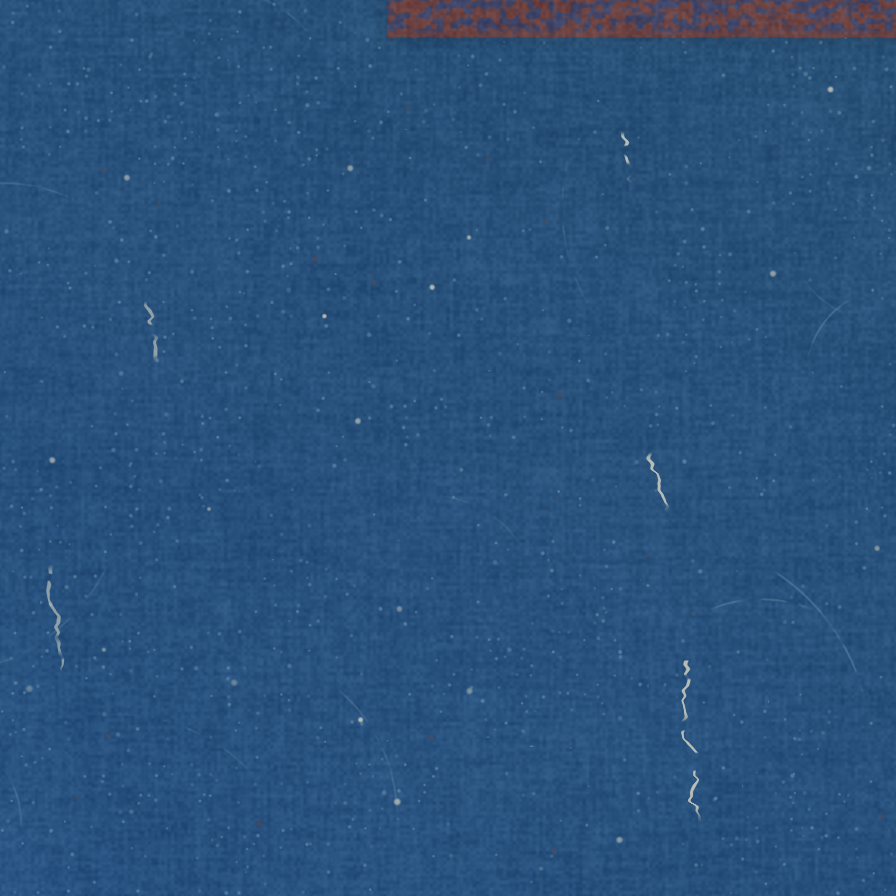
Write a three.js fragment shader that draws this texture.

```glsl
// Worn blue book cloth: a fine woven grain with pale dust, hairline arcs and
// ragged vertical cracks, and a rubbed red band printed along the top edge.
// Value noise makes the cloth; hashed grids and loops scatter the wear.
varying vec2 vUv;

const vec3 CLOTH_BLUE = vec3(0.157, 0.320, 0.490);
const vec3 DUST_BLUE = vec3(0.46, 0.62, 0.72);
const vec3 CREAM = vec3(0.78, 0.79, 0.74);
const vec3 BAND_RED = vec3(0.43, 0.26, 0.25);
const vec3 BAND_WORN = vec3(0.24, 0.27, 0.41);
const vec2 BAND_CORNER = vec2(0.432, 0.958);

float hash(vec2 p) {
  vec3 q = fract(p.xyx * 0.1031);
  q += dot(q, q.yzx + 33.33);
  return fract((q.x + q.y) * q.z);
}

vec2 hash2(vec2 p) {
  return vec2(hash(p + 17.3), hash(p + 71.9));
}

float noise(vec2 p) {
  vec2 i = floor(p);
  vec2 f = fract(p);
  f = f * f * (3.0 - 2.0 * f);
  float low = mix(hash(i), hash(i + vec2(1.0, 0.0)), f.x);
  float high = mix(hash(i + vec2(0.0, 1.0)), hash(i + 1.0), f.x);
  return mix(low, high, f.y);
}

// Woven threads, fine grain and slow fading, as a brightness offset
float weave(vec2 p) {
  float warp = noise(p * vec2(250.0, 28.0)) - 0.5;
  float weft = noise(p * vec2(28.0, 250.0) + 40.0) - 0.5;
  float grain = noise(p * 270.0 + 90.0) - 0.5;
  float fade = noise(p * 7.0 + 5.0) - 0.5;
  return 0.035 * warp + 0.035 * weft + 0.055 * grain + 0.015 * fade;
}

// One soft round speck in some cells of a grid
float specks(vec2 p, float cells, float chance, float radius, float seed) {
  vec2 cell = floor(p * cells);
  vec2 center = (cell + 0.2 + 0.6 * hash2(cell + seed)) / cells;
  float size = radius * mix(0.6, 1.2, hash(cell + seed + 3.0));
  float present = step(hash(cell + seed + 8.0), chance);
  float soft = 1.0 - smoothstep(0.3 * size, size + 0.0006, length(p - center));
  return present * soft * mix(0.4, 1.0, hash(cell + seed + 13.0));
}

// Broken arc of a large circle passing through middle
float hairline(vec2 p, vec2 middle, float angle, float radius) {
  vec2 facing = vec2(cos(angle), sin(angle));
  vec2 q = p - middle + facing * radius;
  float dist = length(q);
  float line = 1.0 - smoothstep(0.0003, 0.002, abs(dist - radius));
  float span = smoothstep(0.88, 0.97, dot(q, facing) / max(dist, 0.001));
  return line * span * smoothstep(0.25, 0.7, noise(p * 70.0));
}

// Ragged, nearly vertical split with flaked gaps
float crack(vec2 p, vec2 center, float halfLength, float seed) {
  float along = (p.y - center.y) / halfLength;
  float bend = 0.012 * (noise(vec2(p.y * 45.0, seed)) - 0.5);
  float jag = 0.006 * (noise(vec2(p.y * 170.0, seed + 9.0)) - 0.5);
  float away = abs(p.x - center.x - bend - jag + 0.007 * along);
  float width = mix(0.0008, 0.0026, noise(vec2(p.y * 130.0, seed + 4.0)));
  float line = 1.0 - smoothstep(width * 0.5, width + 0.0009, away);
  float ends = 1.0 - smoothstep(0.8, 1.0, abs(along));
  float flakes = smoothstep(0.15, 0.4, noise(vec2(p.y * 90.0, seed + 6.0)));
  return line * ends * flakes;
}

void main() {
  vec2 p = vUv;
  float cloth = weave(p);

  // Cloth, slightly greyer toward the upper right
  vec3 color = CLOTH_BLUE + cloth * vec3(0.85, 1.0, 1.0);
  color += vec3(0.004, 0.0, -0.028) * (p.x * 0.4 + p.y * 0.8 - 0.5);

  // Dust gathers in loose patches, with rare bright and rusty flecks
  float patches = smoothstep(0.3, 0.8, noise(p * 9.0 + 21.0));
  float dust = specks(p, 100.0, 0.03 + 0.13 * patches, 0.0023, 5.0);
  dust += specks(p, 57.0, 0.05, 0.0028, 150.0);
  color = mix(color, DUST_BLUE, min(0.55 * dust, 1.0));
  color = mix(color, CREAM, 0.9 * specks(p, 24.0, 0.045, 0.0042, 60.0));
  color = mix(color, BAND_RED, 0.6 * specks(p, 30.0, 0.012, 0.003, 90.0));

  // Faint hairline scratches
  float scratches = 0.0;
  for (int i = 0; i < 12; i++) {
    vec2 id = vec2(float(i) * 3.7, 11.0);
    float radius = mix(0.08, 0.24, hash(id + 2.0));
    float angle = 6.2832 * hash(id + 5.0);
    scratches += mix(0.12, 0.36, hash(id)) * hairline(p, hash2(id), angle, radius);
  }
  color = mix(color, DUST_BLUE, min(scratches, 0.6));

  // Cracks alternate between the right and left, longest at the bottom
  for (int i = 0; i < 5; i++) {
    float k = float(i);
    float pair = floor(k * 0.5);
    float left = mod(k, 2.0);
    float x = mix(0.70 + 0.035 * pair, 0.17 - 0.11 * pair, left);
    float y = 0.82 - 0.2 * k + 0.01 * k * k;
    float halfLength = 0.034 + 0.066 * pow(k / 4.0, 3.0);
    float split = crack(p, vec2(x, y), halfLength, k * 13.0 + 2.0);
    color = mix(color, CREAM, split * mix(0.9, 0.65, left));
  }

  // Rubbed red band with a firmer lower rim and a faint dark margin
  vec2 inset = p - BAND_CORNER + 0.002 * (noise(p * 160.0) - 0.5);
  vec2 cover = smoothstep(vec2(-0.001), vec2(0.0015), inset);
  vec2 margin = smoothstep(vec2(-0.02), vec2(0.0), inset);
  float rub = 0.65 * noise(p * vec2(130.0, 170.0)) + 0.35 * noise(p * 260.0);
  float rim = 1.0 - smoothstep(0.003, 0.011, inset.y);
  float wear = smoothstep(0.35, 0.65, rub) * (1.0 - 0.8 * rim);
  vec3 band = mix(BAND_RED, BAND_WORN, wear) + cloth;
  color *= 1.0 - 0.08 * margin.x * margin.y;
  color = mix(color, band, cover.x * cover.y);

  gl_FragColor = vec4(color, 1.0);
}
```
